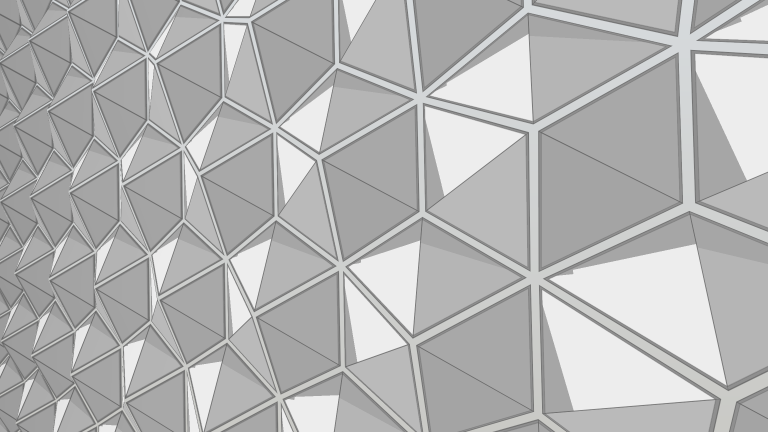
Give the GLSL for this pattern, as a WebGL 1 fragment shader.

```glsl
precision highp float;

uniform vec2 u_resolution;

#define APEX_HEIGHT 0.42
#define FRAME_HALF 0.017
#define RIM_WIDTH 0.009
#define LINE_HALF 0.0011
#define SHADOW_REACH 0.25
#define LIT 0.93
#define SHADE 0.65
#define VANISH vec2(-0.523, 0.463)
#define FACING vec2(1.197, 0.468)
#define WALL_SCALE vec2(5.171, 1.593)
#define SAMPLES 3

const float SQRT3 = 1.7320508;
const float SIXTH = 1.0471976;

// Offset from the apex of the nearest hexagonal pyramid
vec2 hexCell(vec2 r) {
  vec2 period = vec2(1.0, SQRT3);
  r.y -= 1.0 / SQRT3;
  vec2 a = mod(r + 0.5 * period, period) - 0.5 * period;
  vec2 b = mod(r, period) - 0.5 * period;
  return dot(a, a) < dot(b, b) ? a : b;
}

float pyramidHeight(vec2 r) {
  vec2 q = abs(hexCell(r));
  return APEX_HEIGHT * (1.0 - 2.0 * max(q.x, 0.5 * q.x + 0.5 * SQRT3 * q.y));
}

// Wall position (xy) and depth (z) seen through p at height h
vec3 wallPoint(vec2 p, float h) {
  float depth = (WALL_SCALE.x + h * (p.x - FACING.x)) / (p.x - VANISH.x);
  float y = ((p.y - VANISH.y) * depth + h * (FACING.y - p.y) - 1.067) / WALL_SCALE.y;
  return vec3(2.457 + 0.023 * y - depth, y, depth);
}

// First surface hit along the view ray
vec3 traceWall(vec2 p) {
  float above = APEX_HEIGHT;
  float below = 0.0;
  for (int i = 1; i <= 24; i++) {
    float h = APEX_HEIGHT * (1.0 - float(i) / 24.0);
    if (pyramidHeight(wallPoint(p, h).xy) >= h) {
      below = h;
      break;
    }
    above = h;
  }
  for (int i = 0; i < 6; i++) {
    float mid = 0.5 * (above + below);
    if (pyramidHeight(wallPoint(p, mid).xy) >= mid) below = mid;
    else above = mid;
  }
  return wallPoint(p, below);
}

vec2 direction(float angle) {
  return vec2(cos(angle), sin(angle));
}

// Ink of a line of constant width on the canvas
float ink(float dist, vec2 normal, float depth) {
  vec2 span = normal * depth / WALL_SCALE * vec2(depth, 1.0);
  return 1.0 - smoothstep(0.5, 1.3, abs(dist) / (LINE_HALF * length(span)));
}

// Faces count anticlockwise from the right
float faceTone(float face, float shadow) {
  if (face < 0.5) return 0.66;
  if (face < 1.5) return mix(0.71, SHADE, shadow);
  if (face < 3.5) return mix(LIT, SHADE, shadow);
  if (face < 4.5) return 0.73;
  return 0.645;
}

vec3 shadeWall(vec2 p) {
  vec3 hit = traceWall(p);
  vec2 q = hexCell(hit.xy);
  float sector = floor(atan(q.y, q.x) / SIXTH + 0.5);
  float face = mod(sector + 6.0, 6.0);
  float side = mod(face, 2.0) < 0.5 ? 1.0 : -1.0;
  vec2 axis = direction(sector * SIXTH);
  float along = dot(q, axis);
  float across = side * SQRT3 * dot(q, vec2(-axis.y, axis.x));

  // Weights of the apex and the two base corners
  float apex = 1.0 - 2.0 * along;
  float joint = along + across;
  float valley = along - across;

  // Shadow cast from the neighbouring pyramid, with a small notch
  float reach = SHADOW_REACH;
  if (face > 1.5 && face < 2.5) reach += 0.1 * step(0.72, joint) - 0.02;
  float shadow = 1.0 - step(reach, apex / max(apex + valley, 0.0001));
  float tone = faceTone(face, shadow);
  tone -= 0.05 * smoothstep(5.0, 10.0, hit.z);

  // Fold between two panels
  float foldAngle = (sector - 0.5 * side) * SIXTH;
  vec2 foldNormal = direction(foldAngle + 1.5 * SIXTH);
  tone = mix(tone, 0.32, 0.7 * ink(0.5 * joint, foldNormal, hit.z));

  // Raised frame with a darker rim and thin outlines
  float edge = 0.5 * min(apex, valley);
  vec2 spokeNormal = direction((sector + 0.5 * side + 1.5) * SIXTH);
  vec2 edgeNormal = apex < valley ? axis : spokeNormal;
  vec3 color = vec3(tone);
  vec3 frame = mix(vec3(0.79, 0.79, 0.775), vec3(0.84, 0.855, 0.865), p.y);
  if (edge < FRAME_HALF + RIM_WIDTH) color = vec3(min(0.56, tone));
  if (edge < FRAME_HALF) color = frame;
  float outline = max(ink(edge - FRAME_HALF, edgeNormal, hit.z),
                      0.5 * ink(edge - FRAME_HALF - RIM_WIDTH, edgeNormal, hit.z));
  return mix(color, vec3(0.36), 0.7 * outline);
}

void main() {
  vec3 sum = vec3(0.0);
  for (int i = 0; i < SAMPLES; i++) {
    for (int j = 0; j < SAMPLES; j++) {
      vec2 jitter = (vec2(float(i), float(j)) + 0.5) / float(SAMPLES) - 0.5;
      sum += shadeWall((gl_FragCoord.xy + jitter) / u_resolution.y);
    }
  }
  gl_FragColor = vec4(sum / float(SAMPLES * SAMPLES), 1.0);
}
```
